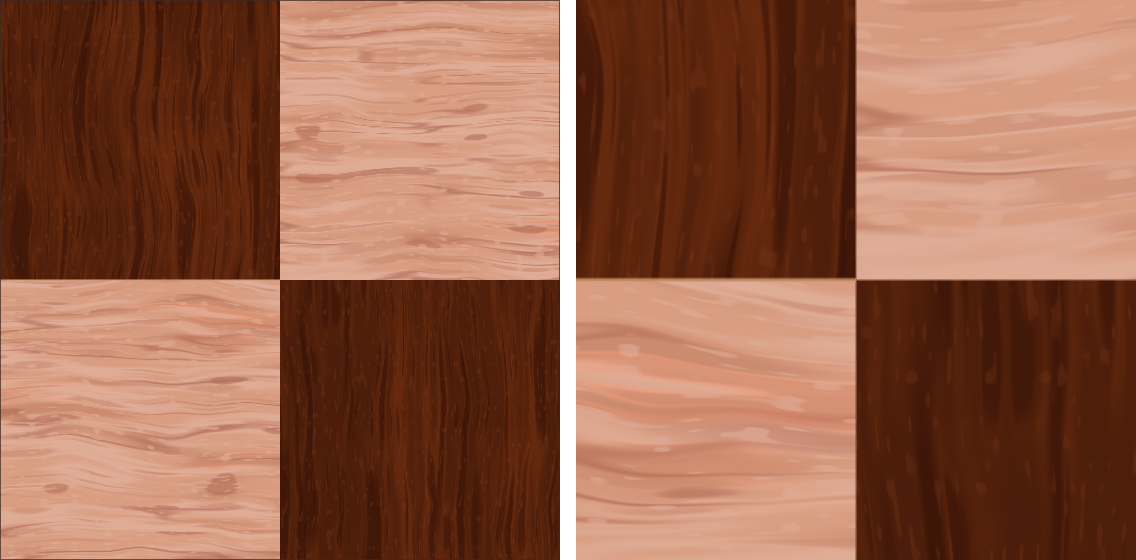
Left: the whole. Right: its middle third, enlarged.
A three.js fragment shader for this pattern:

```glsl
varying vec2 vUv;

const float TILES = 2.0;
const float EDGE = 0.0008;
const float BORDER = 0.0014;
const float SEAM = 0.0012;

const vec3 DARK_BASE = vec3(0.31, 0.12, 0.04);
const vec3 DARK_WARM = vec3(0.38, 0.155, 0.052);
const vec3 DARK_STREAK = vec3(0.225, 0.075, 0.025);
const vec3 DARK_FLECK = vec3(0.45, 0.20, 0.09);

const vec3 LIGHT_BASE = vec3(0.85, 0.62, 0.51);
const vec3 LIGHT_PALE = vec3(0.875, 0.675, 0.59);
const vec3 LIGHT_TAN = vec3(0.78, 0.53, 0.42);
const vec3 LIGHT_SALMON = vec3(0.94, 0.60, 0.46);
const vec3 LIGHT_STREAK = vec3(0.68, 0.40, 0.32);

const vec3 BORDER_COLOR = vec3(0.24, 0.16, 0.12);
const vec3 SEAM_COLOR = vec3(0.80, 0.58, 0.42);

float hash(vec2 p) {
  vec3 q = fract(vec3(p.xyx) * 0.1031);
  q += dot(q, q.yzx + 33.33);
  return fract((q.x + q.y) * q.z);
}

float noise(vec2 p) {
  vec2 i = floor(p);
  vec2 f = fract(p);
  f = f * f * (3.0 - 2.0 * f);
  return mix(mix(hash(i), hash(i + vec2(1.0, 0.0)), f.x),
             mix(hash(i + vec2(0.0, 1.0)), hash(i + vec2(1.0, 1.0)), f.x), f.y);
}

// Bends the fibres; x runs along the grain, y across it
vec2 bendGrain(vec2 g, float amount) {
  g.y += amount * (noise(g * vec2(2.5, 3.0)) - 0.5);
  g.y += amount * 0.25 * (noise(g * vec2(8.0, 11.0) + 40.0) - 0.5);
  return g;
}

vec3 darkWood(vec2 g) {
  g = bendGrain(g, 0.07);
  float broad = noise(g * vec2(1.2, 9.0));
  float bands = noise(g * vec2(2.2, 38.0) + 17.0);
  float fine = noise(g * vec2(5.0, 105.0) + 31.0);
  float fleck = noise(g * vec2(38.0, 150.0) + 53.0);

  float tone = 0.25 * broad + 0.4 * bands + 0.35 * fine;
  vec3 color = mix(DARK_BASE, DARK_WARM, smoothstep(0.32, 0.62, tone));
  color = mix(color, DARK_STREAK, 0.75 * smoothstep(0.6, 0.85, bands));
  color = mix(color, DARK_STREAK, 0.65 * smoothstep(0.66, 0.88, fine));
  color = mix(color, DARK_FLECK, 0.4 * smoothstep(0.74, 0.92, fleck));
  return color * (0.94 + 0.12 * broad);
}

vec3 lightWood(vec2 g) {
  g = bendGrain(g, 0.08);
  float broad = noise(g * vec2(1.3, 8.0));
  float bands = noise(g * vec2(2.4, 30.0) + 17.0);
  float fine = noise(g * vec2(4.5, 85.0) + 31.0);
  float lines = noise(g * vec2(1.8, 34.0) + 71.0);
  float fleck = noise(g * vec2(26.0, 140.0) + 53.0);

  vec3 color = mix(LIGHT_BASE, LIGHT_PALE, smoothstep(0.4, 0.65, 0.6 * bands + 0.4 * fine));
  color = mix(color, LIGHT_TAN, 0.85 * smoothstep(0.58, 0.82, 0.4 * broad + 0.6 * (1.0 - bands)));
  color = mix(color, LIGHT_SALMON, 0.6 * smoothstep(0.62, 0.85, broad) * smoothstep(0.4, 0.7, fine));
  color = mix(color, LIGHT_TAN, 0.6 * smoothstep(0.62, 0.85, fine));

  // Thin fibre lines that fade in and out, and occasional broader knots
  float fibre = 1.0 - smoothstep(0.0, 0.09, abs(lines - 0.5));
  float strength = smoothstep(0.3, 0.75, noise(g * vec2(3.0, 22.0) + 90.0));
  color = mix(color, LIGHT_STREAK, 0.6 * fibre * strength);
  float knot = smoothstep(0.83, 0.89, noise(g * vec2(5.0, 26.0) + 120.0));
  color = mix(color, LIGHT_STREAK, 0.5 * knot);
  return mix(color, LIGHT_PALE, 0.6 * smoothstep(0.7, 0.88, fleck));
}

void main() {
  vec2 cell = min(floor(vUv * TILES), TILES - 1.0);
  vec2 local = vUv * TILES - cell;
  vec2 offset = cell * vec2(7.3, 13.7) + 3.0;

  // Dark grain runs up, light grain runs across
  vec3 dark = darkWood(local.yx + offset);
  vec3 light = lightWood(local + offset);

  // Checker sign with softened boundaries
  vec2 toJoint = (abs(fract(vUv * TILES * 0.5) - 0.5) - 0.5) * 2.0 / TILES;
  vec2 fromMiddle = (fract(vUv * TILES * 0.5) - 0.5) * 2.0 / TILES;
  vec2 side = sign(fromMiddle) * smoothstep(0.0, EDGE, min(abs(fromMiddle), abs(toJoint) + EDGE));
  float darkMask = 0.5 - 0.5 * side.x * side.y;
  vec3 color = mix(light, dark, darkMask);

  // Pale horizontal joint and dark outer rim
  float joint = 1.0 - smoothstep(SEAM - EDGE, SEAM + EDGE, abs(fromMiddle.y));
  color = mix(color, SEAM_COLOR, 0.7 * joint * step(vUv.x, 0.5));
  vec2 rim = min(vUv, 1.0 - vUv);
  float border = 1.0 - smoothstep(BORDER - EDGE, BORDER + EDGE, min(rim.x, rim.y));
  color = mix(color, BORDER_COLOR, 0.8 * border);

  gl_FragColor = vec4(color, 1.0);
}
```
